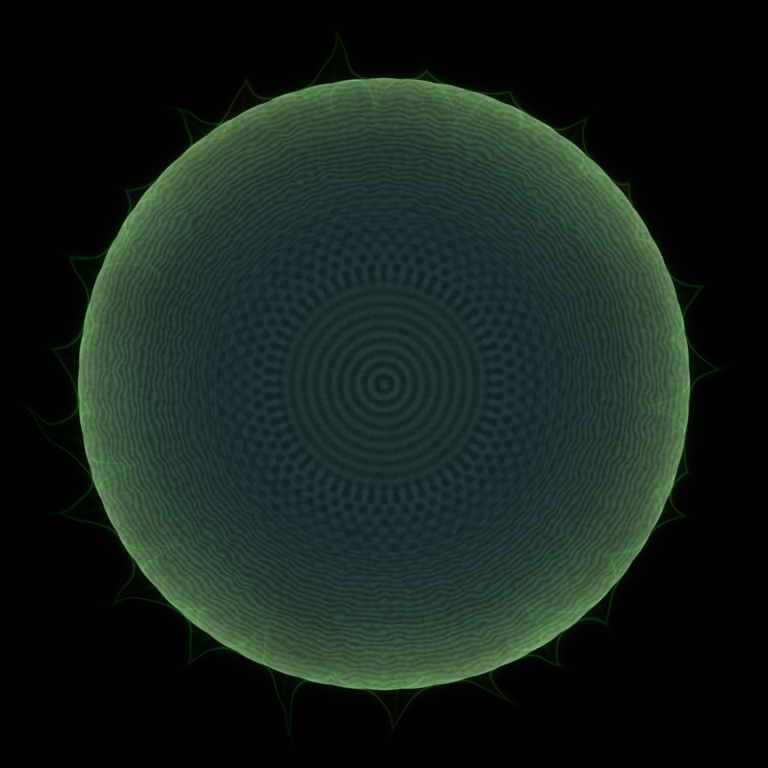
Reproduce this background procedurally as a WebGL 2 fragment shader.

```glsl
#version 300 es
precision highp float;
// Draws a dim green orb of interfering ripples with a glowing rim and fine flares.

uniform vec2 u_resolution;
out vec4 outColor;

const float TAU = 6.2831853;
const float RADIUS = 0.398;         // orb radius, in canvas units
const int WAVES = 56;               // plane waves crossing at the center
const float WAVE_FREQ = 400.0;      // their radial frequency
const float RIPPLE_FREQ = 850.0;    // finer ripples toward the rim
const float RIPPLE_WARP = 7.0;
const int FLARES = 46;
const float FLARE_WIDTH = 0.0013;
const vec3 CORE = vec3(0.100, 0.185, 0.175);
const vec3 BLUE_BAND = vec3(0.095, 0.175, 0.185);
const vec3 MIDDLE = vec3(0.145, 0.240, 0.200);
const vec3 OUTER = vec3(0.235, 0.345, 0.240);
const vec3 RIM = vec3(0.350, 0.490, 0.320);
const vec3 EDGE = vec3(0.480, 0.640, 0.460);
const vec3 FLARE_GREEN = vec3(0.05, 0.27, 0.07);
const vec3 FLARE_OLIVE = vec3(0.22, 0.20, 0.04);

float hash(vec2 p) {
    return fract(sin(dot(p, vec2(127.1, 311.7))) * 43758.5453);
}

float valueNoise(vec2 p) {
    vec2 cell = floor(p), f = fract(p);
    f = f * f * (3.0 - 2.0 * f);
    float low = mix(hash(cell), hash(cell + vec2(1, 0)), f.x);
    float high = mix(hash(cell + vec2(0, 1)), hash(cell + vec2(1, 1)), f.x);
    return mix(low, high, f.y);
}

// Rings at the center that break into a lattice of spots farther out
float interference(vec2 p) {
    float sum = 0.0;
    for (int i = 0; i < WAVES; i++) {
        float a = TAU * (float(i) + 0.5) / float(WAVES);
        sum += cos(WAVE_FREQ * dot(p, vec2(cos(a), sin(a))));
    }
    return sum / sqrt(float(WAVES));
}

// Base color by distance from the center
vec3 orbColor(float r) {
    vec3 c = mix(CORE, BLUE_BAND, smoothstep(0.08, 0.17, r));
    c = mix(c, MIDDLE, smoothstep(0.19, 0.325, r));
    c = mix(c, OUTER, smoothstep(0.30, 0.378, r));
    return mix(c, RIM, smoothstep(0.365, RADIUS, r));
}

// Cusped filaments rising from the rim, both outward and inward
vec3 flares(vec2 p, float r, float angle) {
    vec3 light = vec3(0.0);
    float wobble = valueNoise(p * 28.0) - 0.5;
    for (int i = 0; i < FLARES; i++) {
        float id = float(i);
        float h1 = hash(vec2(id, 1.7)), h2 = hash(vec2(id, 5.3)), h3 = hash(vec2(id, 9.1));
        float side = i % 2 == 0 ? 1.0 : -1.0;
        float d = side * (r - RADIUS);
        float height = 0.012 + 0.065 * h2 * h2;
        float halfWidth = 0.06 + 0.11 * h3;
        float x = angle - TAU * (id + h1) / float(FLARES);
        x = mod(x + 0.5 * TAU, TAU) - 0.5 * TAU;
        x += (h3 - 0.5) * 3.0 * d + wobble * d;
        float t = max(1.0 - abs(x) / halfWidth, 0.0);
        float curve = height * t * t * t;
        float slope = 3.0 * height * t * t / (halfWidth * RADIUS);
        float dist = abs(d - curve) / sqrt(1.0 + slope * slope);
        float above = smoothstep(-0.002, 0.002, d);
        float line = exp(-dist * dist / (FLARE_WIDTH * FLARE_WIDTH)) * step(0.001, t);
        float veil = 0.25 * exp(-dist / 0.006) * t;
        float streak = 0.25 * exp(-abs(x) * r / 0.0018 - max(d, 0.0) / height);
        float fade = exp(-max(d, 0.0) / 0.06);
        vec3 tint = mix(FLARE_GREEN, FLARE_OLIVE, h1 * h1 * 0.8);
        light += tint * above * (line * 0.6 + veil + streak) * fade;
    }
    return light;
}

void main() {
    float scale = min(u_resolution.x, u_resolution.y);
    vec2 p = (gl_FragCoord.xy - 0.5 * u_resolution) / scale;
    float pixel = 1.0 / scale;
    float r = length(p);
    float angle = atan(p.y, p.x + 1e-6);

    // Surface texture: ring lattice inside, tangential ripples outside
    float lattice = tanh(0.8 * interference(p));
    float warp = RIPPLE_WARP * valueNoise(p * 55.0) + 2.0 * valueNoise(p * 130.0);
    float ripple = sin(RIPPLE_FREQ * r + warp);
    float outward = smoothstep(0.15, 0.29, r);
    float texture1 = mix(lattice * 0.23, ripple * 0.15 + lattice * 0.04, outward);
    texture1 *= 1.0 - 0.55 * smoothstep(0.33, RADIUS, r);
    float grain = (valueNoise(p * 260.0) - 0.5) * 0.16;

    // Shaded disc, with uneven brightness toward the rim
    float patches = valueNoise(p * 9.0 + 4.0) - 0.5;
    vec3 disc = orbColor(r) * (1.0 + texture1 + grain);
    disc *= 1.0 + 0.22 * patches * smoothstep(0.2, 0.36, r);

    // Thin beaded edge
    float bead = abs(cos(0.5 * angle * float(WAVES)));
    float rimRadius = RADIUS + 0.0012 * (bead - 0.5);
    float edge = exp(-abs(r - rimRadius + 0.001) / 0.0016);
    disc = mix(disc, EDGE, edge * (0.45 + 0.35 * bead));
    float inside = 1.0 - smoothstep(-pixel, pixel, r - rimRadius);

    // Halo and filaments over the black surround
    float halo = exp(-max(r - RADIUS, 0.0) / 0.007) * (1.0 - inside);
    vec3 color = disc * inside + vec3(0.03, 0.075, 0.025) * halo;
    color += flares(p, r, angle) * mix(1.0, 0.55, inside);
    outColor = vec4(color, 1.0);
}
```
